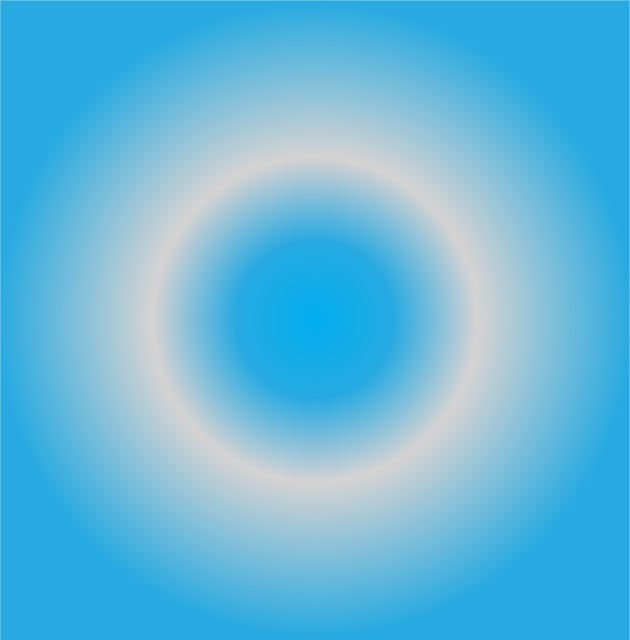
Write a Shadertoy shader that draws this background.

```glsl
const vec3 CORE_BLUE = vec3(0.0, 0.682, 0.941);
const vec3 SKY_BLUE = vec3(0.153, 0.667, 0.882);
const vec3 RING_GREY = vec3(0.835, 0.827, 0.827);
const vec3 RIM_COLOR = vec3(0.85, 0.93, 0.97);

// Lengths are fractions of the canvas height
const float CENTER_Y = 0.501;
const float CORE_RADIUS = 0.123;
const float RING_RADIUS = 0.254;
const float HALO_RADIUS = 0.496;
const float RIM_WIDTH = 0.0008;
const float RIM_OPACITY = 0.6;

float ramp(float from, float to, float x) {
    return clamp((x - from) / (to - from), 0.0, 1.0);
}

// Core, ring and halo as one piecewise linear gradient
vec3 radialGradient(float radius) {
    vec3 color = mix(CORE_BLUE, SKY_BLUE, ramp(0.0, CORE_RADIUS, radius));
    color = mix(color, RING_GREY, ramp(CORE_RADIUS, RING_RADIUS, radius));
    return mix(color, SKY_BLUE, ramp(RING_RADIUS, HALO_RADIUS, radius));
}

void mainImage(out vec4 fragColor, in vec2 fragCoord) {
    float pixel = 1.0 / iResolution.y;
    float aspect = iResolution.x * pixel;
    vec2 uv = fragCoord * pixel;

    vec3 color = radialGradient(length(uv - vec2(0.5 * aspect, CENTER_Y)));

    // Faint hairline on the left, right and top sides
    float edgeDistance = min(min(uv.x, aspect - uv.x), 1.0 - uv.y);
    float rim = clamp((RIM_WIDTH - edgeDistance) / pixel + 0.5, 0.0, 1.0);
    color = mix(color, RIM_COLOR, rim * RIM_OPACITY);

    fragColor = vec4(color, 1.0);
}
```
